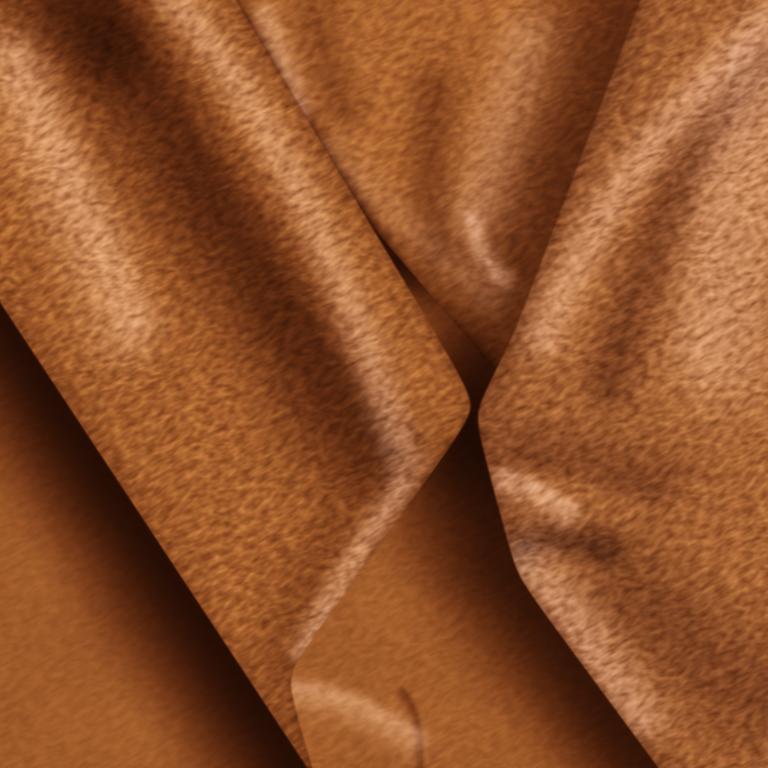
Write a three.js fragment shader that draws this texture.

```glsl
// Draped tan leather: overlapping soft folds with sheen, shadowed gaps and pebbled grain.
#define EDGE_BLUR 0.0025
#define GRAIN_SCALE 105.0
#define GRAIN_DEPTH 0.20
#define MOTTLE 0.06
#define BEND_RADIUS 0.02
#define SHEEN_COLOUR vec3(0.90, 0.71, 0.60)
#define LIT vec3(0.25, 1.0, 0.0)

varying vec2 vUv;

vec2 gradientAt(vec2 cell) {
  float h = fract(sin(dot(cell, vec2(127.1, 311.7))) * 43758.5);
  return vec2(cos(6.2832 * h), sin(6.2832 * h));
}

float noise(vec2 p) {
  vec2 i = floor(p), f = fract(p), u = f * f * (3.0 - 2.0 * f), e = vec2(1.0, 0.0);
  float low = mix(dot(gradientAt(i), f), dot(gradientAt(i + e), f - e), u.x);
  float high = mix(dot(gradientAt(i + e.yx), f - e.yx), dot(gradientAt(i + 1.0), f - 1.0), u.x);
  return mix(low, high, u.y);
}

// Rounded change of slope, used to build the sheet outlines
float bend(float y, float at, float slope) {
  float d = y - at;
  return 0.5 * slope * (d + sqrt(d * d + BEND_RADIUS * BEND_RADIUS));
}

// Soft band along a curve from a through m to c, with a width for each side
float band(vec2 p, vec2 a, vec2 m, vec2 c, float leftWidth, float rightWidth) {
  vec2 chord = c - a, curve = 2.0 * (a + c - 2.0 * m), start = chord - curve;
  float t = clamp(dot(p - a, chord) / dot(chord, chord), 0.0, 1.0);
  vec2 offset, tangent;
  for (int i = 0; i < 4; i++) {
    offset = p - a - t * (start + t * curve);
    tangent = start + 2.0 * t * curve;
    t = clamp(t + dot(offset, tangent) / dot(tangent, tangent), 0.0, 1.0);
  }
  offset = p - a - t * (start + t * curve);
  tangent = start + 2.0 * t * curve;
  float dist = length(offset);
  float side = (tangent.x * offset.y - tangent.y * offset.x) / (length(tangent) * dist + 1e-5);
  float d = dist / mix(rightWidth, leftWidth, 0.5 + 0.5 * side);
  return exp(-d * d);
}

float cover(float d) { return smoothstep(-EDGE_BLUR, EDGE_BLUR, d); }
float rim(float d, float width) { return exp(-max(d, 0.0) / width); }

// Each sheet returns level, sheen and grain strength
vec3 leftFold(vec2 p, float fromLeft, float fromRight) {
  vec3 s = vec3(0.65, 0.0, 1.0);
  s.x -= 0.12 * rim(fromLeft, 0.025) + 0.14 * rim(fromRight, 0.015);
  s.x -= 0.31 * band(p, vec2(0.12, 1.02), vec2(0.315, 0.69), vec2(0.495, 0.415), 0.05, 0.085);
  s.x -= 0.14 * band(p, vec2(0.0, 1.02), vec2(0.05, 0.99), vec2(0.12, 0.93), 0.06, 0.05);
  s.x -= 0.10 * band(p, vec2(0.43, 0.297), vec2(0.397, 0.232), vec2(0.371, 0.154), 0.03, 0.04);
  s += 0.36 * LIT * band(p, vec2(0.228, 1.0), vec2(0.398, 0.733), vec2(0.527, 0.395), 0.026, 0.024);
  s += 0.40 * LIT * band(p, vec2(0.02, 0.92), vec2(0.118, 0.714), vec2(0.175, 0.58), 0.03, 0.05);
  s += 0.38 * LIT * band(p, vec2(0.521, 0.362), vec2(0.456, 0.264), vec2(0.395, 0.154), 0.016, 0.016);
  return s;
}

vec3 topSheet(vec2 p, float fromLeft, float fromLip, float fromRight) {
  vec3 s = vec3(mix(0.36, 0.67, smoothstep(0.0, 0.18, fromRight)), 0.0, 0.7);
  s.x -= 0.30 * rim(fromLeft, 0.010) + 0.20 * rim(fromLip, 0.02);
  s.x -= 0.17 * band(p, vec2(0.57, 0.88), vec2(0.563, 0.76), vec2(0.573, 0.675), 0.025, 0.035);
  s.x -= 0.12 * band(p, vec2(0.41, 1.0), vec2(0.42, 0.93), vec2(0.45, 0.86), 0.03, 0.025);
  s += 0.36 * LIT * band(p, vec2(0.345, 0.98), vec2(0.371, 0.915), vec2(0.39, 0.857), 0.016, 0.016);
  s += 0.14 * LIT * band(p, vec2(0.43, 0.805), vec2(0.52, 0.715), vec2(0.638, 0.61), 0.025, 0.02);
  s += 0.25 * LIT * band(p, vec2(0.68, 0.95), vec2(0.645, 0.83), vec2(0.615, 0.73), 0.045, 0.03);
  s += 0.42 * LIT * band(p, vec2(0.615, 0.714), vec2(0.626, 0.672), vec2(0.655, 0.638), 0.013, 0.012);
  return s;
}

vec3 rightFold(vec2 p, float fromEdge) {
  vec3 s = vec3(0.63, 0.07, 1.0);
  s.x -= 0.18 * rim(fromEdge, 0.025);
  s.x -= 0.18 * band(p, vec2(0.99, 0.92), vec2(0.882, 0.753), vec2(0.79, 0.50), 0.035, 0.03);
  s.x -= 0.15 * band(p, vec2(0.69, 0.408), vec2(0.768, 0.39), vec2(0.846, 0.362), 0.05, 0.02);
  s.x -= 0.25 * band(p, vec2(0.685, 0.29), vec2(0.73, 0.297), vec2(0.79, 0.284), 0.025, 0.022);
  s.x -= 0.16 * band(p, vec2(0.83, 0.23), vec2(0.91, 0.15), vec2(1.0, 0.09), 0.07, 0.07);
  s += 0.36 * LIT * band(p, vec2(1.0, 0.97), vec2(0.827, 0.779), vec2(0.71, 0.56), 0.025, 0.028);
  s += 0.34 * LIT * band(p, vec2(0.98, 0.88), vec2(0.945, 0.74), vec2(0.92, 0.55), 0.09, 0.045);
  s += 0.45 * LIT * band(p, vec2(0.658, 0.382), vec2(0.684, 0.372), vec2(0.742, 0.342), 0.009, 0.025);
  s += 0.38 * LIT * band(p, vec2(0.68, 0.268), vec2(0.735, 0.2), vec2(0.833, 0.063), 0.035, 0.018);
  return s;
}

vec3 centreSheet(vec2 p, float fromRight) {
  float level = mix(0.20, 0.63, smoothstep(0.0, 0.19, fromRight));
  float apex = length(p - vec2(0.60, 0.43)) / 0.10;
  level *= (1.0 - 0.4 * exp(-apex * apex)) * mix(1.0, 0.25, smoothstep(0.57, 0.66, p.y));
  vec3 s = vec3(level, 0.0, 0.4);
  s += 0.36 * LIT * band(p, vec2(0.388, 0.104), vec2(0.456, 0.088), vec2(0.54, 0.043), 0.012, 0.025);
  s.x -= 0.16 * band(p, vec2(0.525, 0.10), vec2(0.543, 0.06), vec2(0.548, 0.0), 0.005, 0.008);
  return s;
}

void main() {
  vec2 p = vUv;
  // Outlines as horizontal positions at each height
  float hem = 0.40 - 0.66 * p.y;
  float crest = 0.406 - 0.3 * p.y + bend(p.y, 0.12, 1.03) + bend(p.y, 0.47, -1.33);
  float lip = 0.443 + 0.86 * (0.753 - p.y);
  float flank = 0.857 - 0.74 * p.y + bend(p.y, 0.25, 0.47) + bend(p.y, 0.462, 0.80) + bend(p.y, 0.56, -0.15);

  // Sheets from back to front
  vec3 s = centreSheet(p, flank - p.x);
  s = mix(s, topSheet(p, p.x - crest, p.x - lip, flank - p.x), cover(p.x - lip));
  s = mix(s, leftFold(p, p.x - hem, crest - p.x), cover(crest - p.x));
  vec3 under = vec3(mix(0.14, 0.62, smoothstep(0.0, 0.2, hem - p.x)), 0.0, 0.3);
  s = mix(s, under, cover(hem - p.x));
  s = mix(s, rightFold(p, p.x - flank), cover(p.x - flank));

  // Pebbled grain: fine slanted cells
  vec2 q = mat2(0.9, -0.43, 0.43, 0.9) * p + 0.008 * noise(p * 14.0);
  q *= GRAIN_SCALE * vec2(0.6, 1.2);
  float grain = 1.5 * noise(q + 0.5 * noise(q * 0.6)) + 0.8 * noise(q * 1.9);
  s.x *= 1.0 + GRAIN_DEPTH * s.z * grain + MOTTLE * noise(p * 9.0);

  float r = clamp(s.x, 0.06, 0.9);
  vec3 leather = r * vec3(1.0, 0.30 + 0.42 * r, 0.06 + 0.32 * r);
  float sheen = clamp(s.y * (1.0 + 0.5 * s.z * grain), 0.0, 0.8);
  gl_FragColor = vec4(mix(leather, SHEEN_COLOUR, sheen), 1.0);
}
```
